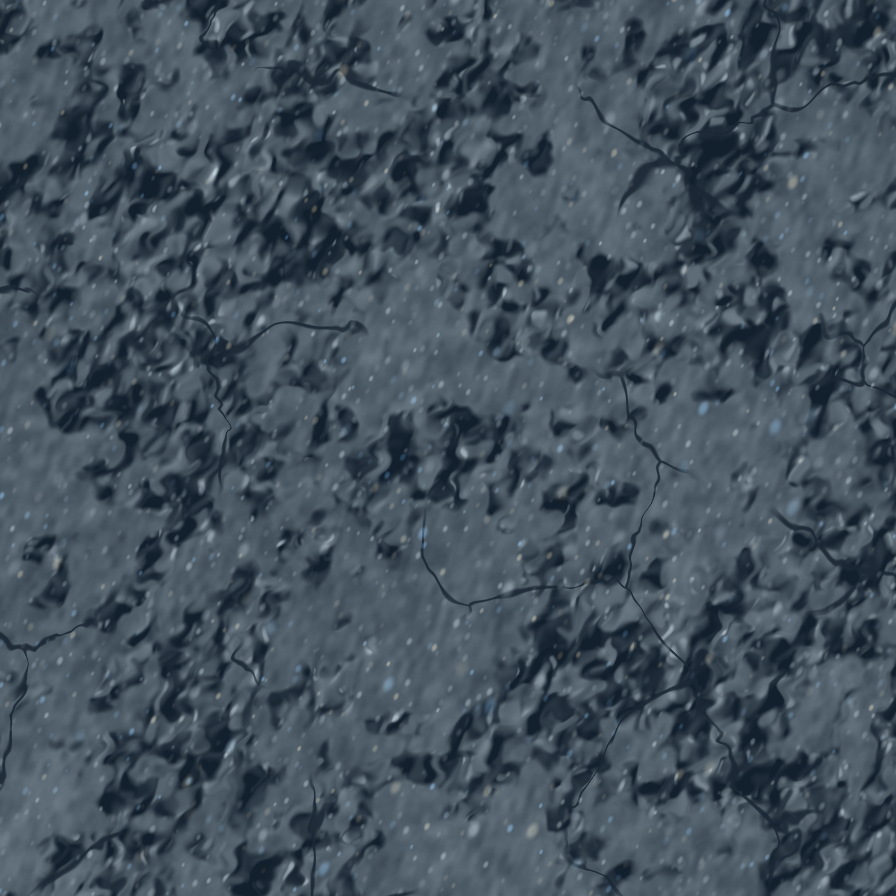
Write a Shadertoy shader that draws this texture.

```glsl
// Weathered asphalt: slate film broken by scattered rough patches of dark pits
// and rounded grit, thin jagged cracks and many small glints. One scalar tone
// is built up layer by layer, then mapped onto a blue-grey ramp.

const vec3 CREVICE = vec3(0.11, 0.16, 0.21);
const vec3 PALE = vec3(0.50, 0.56, 0.60);
const vec3 WARM_SHIFT = vec3(0.07, 0.02, -0.05);
const vec3 BLUE_SHIFT = vec3(-0.06, 0.01, 0.08);
const float FILM_TONE = 0.54;

float hash(vec2 p) {
    vec3 q = fract(vec3(p.xyx) * 0.1031);
    q += dot(q, q.yzx + 33.33);
    return fract((q.x + q.y) * q.z);
}

vec2 hash2(vec2 p) {
    return vec2(hash(p + 17.3), hash(p + 71.9));
}

float noise(vec2 p) {
    vec2 i = floor(p), f = fract(p);
    f = f * f * (3.0 - 2.0 * f);
    return mix(mix(hash(i), hash(i + vec2(1, 0)), f.x),
               mix(hash(i + vec2(0, 1)), hash(i + vec2(1, 1)), f.x), f.y);
}

float fbm(vec2 p) {
    float sum = 0.0, amp = 0.5, total = 0.0;
    for (int i = 0; i < 5; i++) {
        sum += amp * noise(p);
        total += amp;
        amp *= 0.6;
        p = mat2(1.6, 1.2, -1.2, 1.6) * p + 13.7;
    }
    return sum / total;
}

vec2 warp(vec2 p, float freq, float amount) {
    return p + amount * (vec2(noise(p * freq), noise(p * freq + 47.0)) - 0.5);
}

// Leans vertical features to the upper right
vec2 slant(vec2 p) {
    return vec2(p.x - 0.3 * p.y, p.y);
}

// Gap between the two nearest cell centres, zero on the cell borders
float cellGap(vec2 p) {
    vec2 base = floor(p);
    float near = 9.0, next = 9.0;
    for (int y = -1; y <= 1; y++)
    for (int x = -1; x <= 1; x++) {
        vec2 c = base + vec2(x, y);
        float d = length(c + hash2(c) - p);
        next = min(next, max(near, d));
        near = min(near, d);
    }
    return next - near;
}

// x: brightness of scattered grains, y: random hue of the strongest one
vec2 grains(vec2 p, float density, float size) {
    vec2 base = floor(p), best = vec2(0.0);
    for (int y = -1; y <= 1; y++)
    for (int x = -1; x <= 1; x++) {
        vec2 c = base + vec2(x, y);
        vec2 offset = (p - c - hash2(c + 3.0)) * vec2(1.2, 0.85);
        float radius = size * mix(0.5, 1.0, hash(c + 29.0));
        float power = mix(0.25, 1.0, pow(hash(c + 53.0), 2.5));
        float glow = power * (1.0 - smoothstep(0.3 * radius, 1.4 * radius, length(offset)));
        glow *= step(hash(c + 91.0), density);
        if (glow > best.x) best = vec2(glow, hash(c + 111.0));
    }
    return best;
}

// Light falling across fine relief
float relief(vec2 p) {
    return noise(p) - noise(p + vec2(0.6, -0.5));
}

// Ragged pits, lit lumps and rounded pale grit
float gritTone(vec2 p) {
    vec2 q = warp(p, 60.0, 0.016);
    float lump = 0.65 * noise(q * vec2(66.0, 48.0)) + 0.35 * noise(q * vec2(130.0, 95.0) + 7.0);
    float tone = mix(-0.02, 0.56, smoothstep(0.36, 0.72, lump));
    tone += 0.42 * relief(q * vec2(88.0, 62.0) + 19.0);
    return tone + 0.75 * grains(q * vec2(56.0, 48.0) + 4.0, 0.45, 0.33).x;
}

float crackMask(vec2 p) {
    vec2 q = warp(warp(warp(p, 8.0, 0.08), 30.0, 0.026), 75.0, 0.010);
    float dist = 0.5 * cellGap(q * 4.6 + 2.3) / 4.6;
    float width = mix(0.0002, 0.0042, noise(p * 42.0));
    float present = smoothstep(0.46, 0.56, noise(p * 6.5 + 31.0));
    return present * (1.0 - smoothstep(0.4 * width, width + 0.0016, dist));
}

vec3 hueShift(vec2 grain) {
    vec3 warm = WARM_SHIFT * smoothstep(0.78, 0.9, grain.y);
    vec3 blue = BLUE_SHIFT * (1.0 - smoothstep(0.1, 0.22, grain.y));
    return grain.x * (warm + blue);
}

void mainImage(out vec4 fragColor, in vec2 fragCoord) {
    vec2 p = fragCoord / iResolution.y + 3.0;
    vec2 s = slant(p);

    // Film with soft slanted grain
    float tone = FILM_TONE + 0.12 * (noise(p * 2.7) - 0.5);
    tone += 0.24 * (noise(s * vec2(120.0, 70.0)) - 0.5) + 0.36 * (fbm(s * 30.0) - 0.5);

    // Rough patches with ragged, frayed borders
    float field = fbm(p * 6.6 + 8.0) + 0.34 * (noise(warp(s, 50.0, 0.01) * vec2(46.0, 36.0)) - 0.5);
    float rough = smoothstep(0.47, 0.58, field);
    tone = mix(tone, gritTone(s), rough);

    // Cracks, then glints on top
    tone = mix(tone, -0.02, 0.9 * crackMask(p));
    vec2 fine = grains(s * 62.0, 0.42, 0.26);
    vec2 coarse = grains(s * 29.0 + 9.0, 0.16, 0.25);
    tone += 0.55 * fine.x + 0.6 * coarse.x;

    vec3 color = mix(CREVICE, PALE, max(tone, -0.1));
    color += hueShift(fine) + hueShift(coarse);
    fragColor = vec4(clamp(color, 0.0, 1.0), 1.0);
}
```
